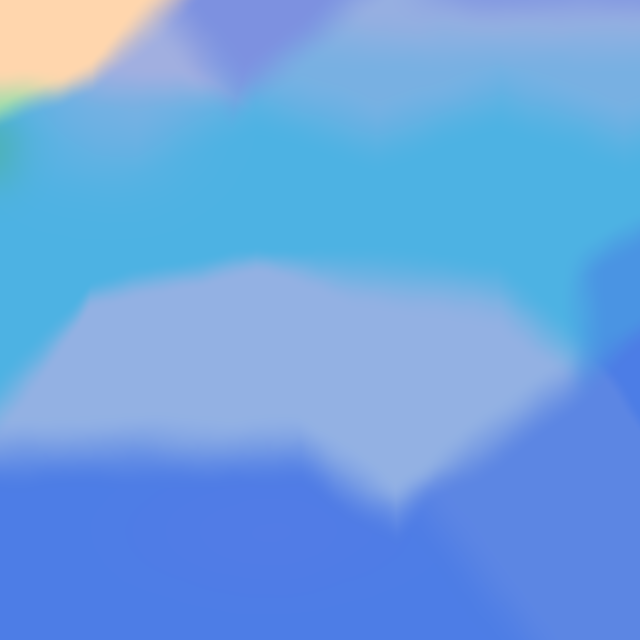
Give the GLSL for this background, as a Shadertoy shader.

```glsl
#define CYAN     vec3(0.302, 0.700, 0.892)
#define PALE     vec3(0.470, 0.692, 0.888)
#define LILAC    vec3(0.630, 0.685, 0.880)
#define VIOLET   vec3(0.490, 0.570, 0.880)
#define PEACH    vec3(1.000, 0.840, 0.680)
#define MINT     vec3(0.620, 0.870, 0.670)
#define LAVENDER vec3(0.575, 0.695, 0.892)
#define BLUE     vec3(0.300, 0.490, 0.900)
#define DUSK     vec3(0.360, 0.525, 0.892)
#define AZURE    vec3(0.290, 0.580, 0.890)
#define WOBBLE   0.022

float hash(vec2 p) {
    p = fract(p * vec2(0.1031, 0.1137));
    p += dot(p, p.yx + 33.33);
    return fract((p.x + p.y) * p.x * 47.0);
}

float noise(vec2 p) {
    vec2 cell = floor(p), f = fract(p);
    f = f * f * (3.0 - 2.0 * f);
    return mix(mix(hash(cell), hash(cell + vec2(1, 0)), f.x),
               mix(hash(cell + vec2(0, 1)), hash(cell + vec2(1, 1)), f.x), f.y);
}

float fbm(vec2 p) {
    float sum = 0.0, amp = 0.5;
    for (int i = 0; i < 4; i++) {
        sum += amp * noise(p);
        p = p * 2.03 + 17.0;
        amp *= 0.5;
    }
    return sum;
}

// Soft coverage of the side where d is positive
float cover(float d, float soft) {
    return smoothstep(-soft, soft, d);
}

// Round glow that fades with distance
float glow(vec2 p, vec2 center, vec2 size) {
    vec2 q = (p - center) / size;
    return exp(-dot(q, q));
}

// Pale bands, lilac haze and violet cloud at the top
vec3 upperSky(vec3 col, vec2 p) {
    float wave = abs(fract((p.x - 0.4) / 0.38 + 0.5) - 0.5) * 2.0;
    col = mix(col, PALE, 0.55 * glow(p, vec2(0.16, 0.20), vec2(0.12, 0.09)));
    col = mix(col, PALE, cover(0.145 + 0.065 * wave - p.y, 0.065));

    float haze = cover(0.065 - p.y, 0.05) * smoothstep(0.42, 0.58, p.x);
    col = mix(col, LILAC, 0.75 * haze);
    col = mix(col, VIOLET, 0.7 * cover(0.018 - p.y, 0.03) * smoothstep(0.6, 0.75, p.x));
    col = mix(col, LILAC, cover(min(0.14 - p.y, 0.7 * (0.35 - p.x)), 0.035)
                          * smoothstep(0.06, 0.18, p.x));

    float cloud = min(p.x - 0.24 - 0.9 * p.y, 0.56 - p.x - 1.3 * p.y);
    return mix(col, VIOLET, cover(0.7 * cloud, 0.045));
}

// Warm corner with a green fringe
vec3 warmCorner(vec3 col, vec2 p) {
    col = mix(col, vec3(0.30, 0.70, 0.70), 0.8 * glow(p, vec2(-0.01, 0.24), vec2(0.05, 0.06)));
    float edge = 0.122 - max(0.46 * (p.x - 0.14), 0.96 * (p.x - 0.14)) - p.y;
    vec3 warm = mix(PEACH, MINT, smoothstep(0.11, 0.18, p.y) * smoothstep(0.13, 0.02, p.x));
    return mix(col, warm, cover(edge, mix(0.025, 0.05, smoothstep(0.12, 0.25, p.x))));
}

// Lavender arch, blue ground and the wedges at the right
vec3 lowerScene(vec3 col, vec2 p) {
    float left = max(0.63 - 1.2 * p.x, 0.489 - 0.204 * p.x);
    float right = max(0.351 + 0.139 * p.x, 0.82 * p.x - 0.18);
    float slope = 0.775 - 0.74 * (p.x - 0.65);
    float ground = min(max(0.705, 0.70 + 0.62 * (p.x - 0.46)), slope);

    float archSoft = 0.025 + 0.03 * smoothstep(0.4, 0.6, p.x)
                   + 0.035 * smoothstep(0.14, 0.0, p.x);
    col = mix(col, LAVENDER, cover(p.y - max(left, right), archSoft));

    float azure = cover(p.y - 0.40 + 0.5 * (p.x - 0.92), 0.035);
    col = mix(col, AZURE, azure * smoothstep(0.87, 0.95, p.x));

    vec3 floorColor = mix(BLUE, DUSK, cover(p.x - 0.67 - 0.75 * (p.y - 0.80), 0.06));
    floorColor += vec3(0.02, -0.005, 0.0) * glow(p, vec2(0.42, 0.83), vec2(0.22, 0.10));
    float wedge = min(0.575 + 1.42 * (p.x - 0.94) - p.y, p.x - 0.93);
    floorColor = mix(floorColor, BLUE, cover(wedge, 0.02));

    float groundSoft = 0.06 - 0.025 * glow(p, vec2(0.67, 0.76), vec2(0.06))
                     - 0.03 * smoothstep(0.9, 0.98, p.x);
    return mix(col, floorColor, cover(p.y - ground, groundSoft));
}

void mainImage(out vec4 fragColor, in vec2 fragCoord) {
    vec2 uv = fragCoord / iResolution.xy;
    vec2 p = vec2(uv.x, 1.0 - uv.y);

    // Gentle painterly distortion of every edge
    vec2 drift = vec2(fbm(p * 9.0 + 3.0), fbm(p * 9.0 + 41.0)) - 0.47;
    p += WOBBLE * drift;

    vec3 col = upperSky(CYAN, p);
    col = warmCorner(col, p);
    col = lowerScene(col, p);
    fragColor = vec4(col, 1.0);
}
```
